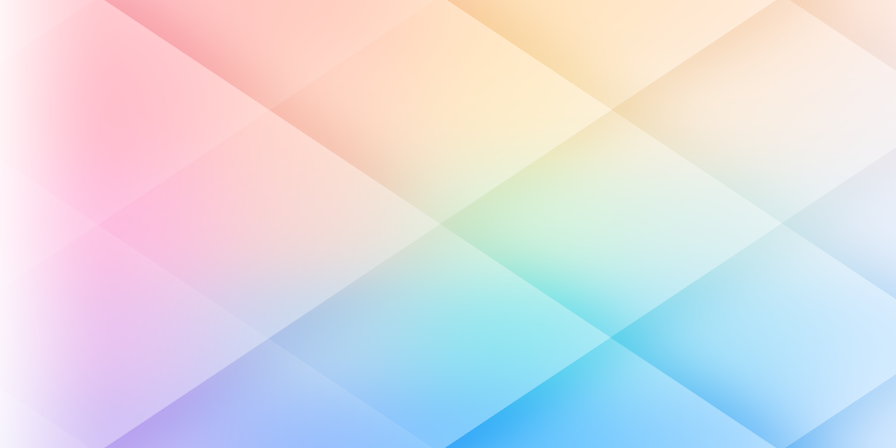
This background is drawn by a Shadertoy shader. Its source:

```glsl
// Pastel mesh gradient crossed by two families of slanted translucent folds.
// Five vertical colour ramps are blended across the canvas; each fold has a
// saturated shade to the right of its crisp edge and a pale sheen to the left.

#define FOLD_RUN 1.5          // horizontal run per unit of height
#define FOLD_START 0.232      // first fold, measured along the canvas edge
#define FALL_SPACING 0.765    // distance between falling folds
#define RISE_SPACING 0.760    // distance between rising folds
#define SHADE_WIDTH 0.22      // shade reach as a fraction of the spacing
#define SHADE_BURN 0.38       // saturation added by the shade
#define SHADE_DIM 0.024       // plain darkening added by the shade
#define SHEEN_WIDTH 0.25      // sheen reach as a fraction of the spacing
#define SHEEN_GAIN 0.12       // amount of white in the sheen
#define BLEND_SHARPNESS 2.5   // tightness of the colour blending
#define COLUMN_START 0.25     // x of the first colour ramp
#define COLUMN_SPACING 0.45   // distance between colour ramps

// Bell weight of a colour stop at distance d, in stop spacings.
float stopWeight(float d) {
    return exp(-BLEND_SHARPNESS * d * d);
}

// Weighted mean of five evenly spaced colours, t running from 0 to 4.
vec3 blendStops(float t, vec3 stops[5]) {
    vec3 sum = vec3(0.0);
    float total = 0.0;
    for (int i = 0; i < 5; i++) {
        float w = stopWeight(t - float(i));
        sum += w * stops[i];
        total += w;
    }
    return sum / total;
}

// Smooth vertical ramp, bottom to top.
vec3 ramp(float y, vec3 bottom, vec3 low, vec3 middle, vec3 high, vec3 top) {
    return blendStops(4.0 * y, vec3[5](bottom, low, middle, high, top));
}

// Colour mesh, fading to white at the left.
vec3 pastelMesh(vec2 p) {
    vec3 columns[5];
    columns[0] = ramp(p.y, vec3(0.81, 0.73, 0.96), vec3(0.93, 0.76, 0.94),
        vec3(1.0, 0.73, 0.88), vec3(1.0, 0.73, 0.79), vec3(1.0, 0.76, 0.79));
    columns[1] = ramp(p.y, vec3(0.57, 0.73, 1.0), vec3(0.73, 0.84, 0.94),
        vec3(0.98, 0.85, 0.82), vec3(1.0, 0.84, 0.78), vec3(1.0, 0.79, 0.74));
    columns[2] = ramp(p.y, vec3(0.38, 0.76, 1.0), vec3(0.52, 0.91, 0.94),
        vec3(0.84, 0.96, 0.86), vec3(1.0, 0.93, 0.77), vec3(1.0, 0.89, 0.73));
    columns[3] = ramp(p.y, vec3(0.56, 0.81, 1.0), vec3(0.67, 0.89, 0.98),
        vec3(0.86, 0.94, 0.93), vec3(0.99, 0.93, 0.87), vec3(1.0, 0.90, 0.80));
    columns[4] = ramp(p.y, vec3(0.86, 0.92, 1.0), vec3(0.81, 0.91, 1.0),
        vec3(0.92, 0.94, 0.99), vec3(0.96, 0.94, 0.95), vec3(1.0, 0.92, 0.89));

    vec3 color = blendStops((p.x - COLUMN_START) / COLUMN_SPACING, columns);
    float leftFade = 1.0 - smoothstep(-0.1, 0.27, p.x);
    return mix(color, vec3(1.0), leftFade);
}

// Shade (x) and sheen (y) of repeated folds at a position across the family.
vec2 foldLight(float along, float spacing, float pixel) {
    float u = (along - FOLD_START) / spacing;
    float cell = fract(u);
    float soft = pixel / spacing;
    float reach = cell / SHADE_WIDTH;
    float shade = step(0.0, u) * smoothstep(0.0, soft, cell)
        * exp(-reach * (0.4 + reach));
    float sheen = smoothstep(0.0, soft, 1.0 - cell)
        * exp((cell - 1.0) / SHEEN_WIDTH);
    return vec2(shade, sheen);
}

void mainImage(out vec4 fragColor, in vec2 fragCoord) {
    float pixel = 1.0 / iResolution.y;
    vec2 p = fragCoord * pixel;
    vec3 color = pastelMesh(p);

    // Falling folds start at the top edge, rising folds at the bottom.
    vec2 fall = foldLight(p.x - FOLD_RUN * (1.0 - p.y), FALL_SPACING, pixel);
    vec2 rise = foldLight(p.x - FOLD_RUN * p.y, RISE_SPACING, pixel);
    vec2 light = fall + rise - 0.4 * fall * rise;

    // Deepen the weaker channels so that the shade keeps its hue.
    float brightest = max(color.r, max(color.g, color.b));
    color -= light.x * (SHADE_BURN * (brightest - color) + SHADE_DIM * color);
    color = mix(color, vec3(1.0), SHEEN_GAIN * light.y);

    fragColor = vec4(clamp(color, 0.0, 1.0), 1.0);
}
```
